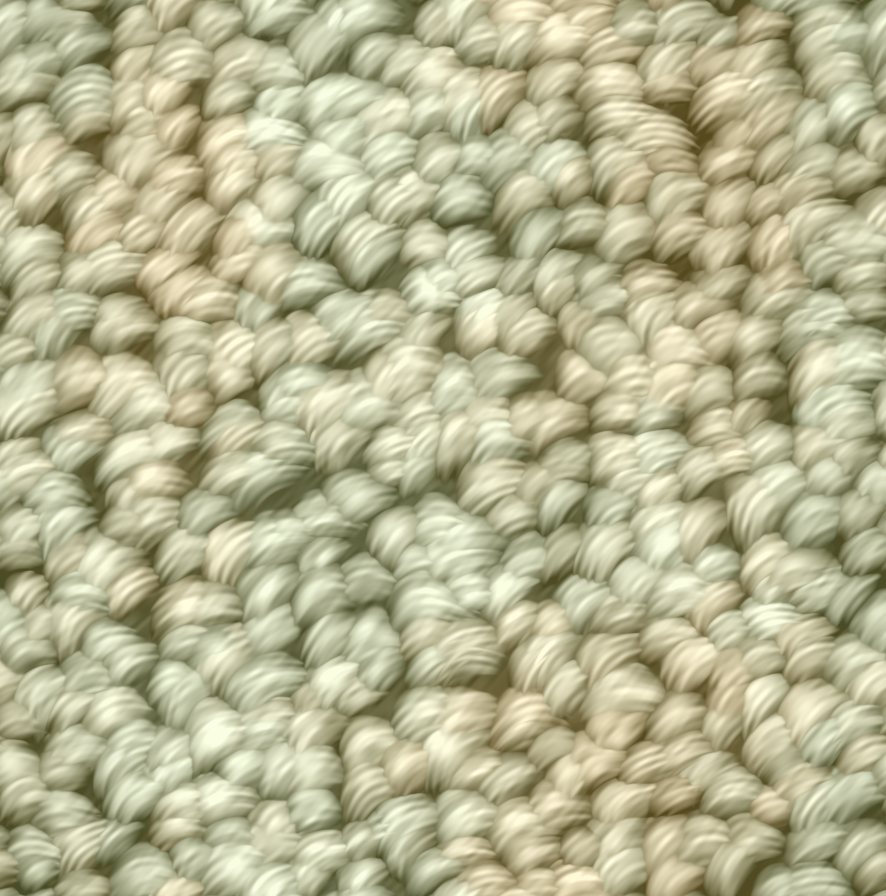
A WebGL 2 fragment shader for this texture:

```glsl
#version 300 es
precision highp float;

uniform vec2 u_resolution;
out vec4 outColor;

const vec3 SHADOW_COLOR = vec3(0.39, 0.37, 0.25);
const vec3 WOOL_COLOR = vec3(0.94, 0.93, 0.84);
const vec3 WARM_TINT = vec3(0.035, 0.0, -0.045);
const vec3 GREEN_TINT = vec3(-0.02, 0.012, -0.01);
const vec2 TUFT_GRID = vec2(18.0, 25.0);
const vec2 TUFT_RADIUS = vec2(0.035, 0.025);
const float TUFT_JITTER = 0.85;
const float TUFT_ANGLE = 0.58;
const float ANGLE_SPREAD = 0.8;
const vec2 FIBRE_FREQ = vec2(38.0, 185.0);
const float FIBRE_CURL = 9.0;
const float FIBRE_CONTRAST = 0.50;
const vec2 STRAND_FREQ = vec2(28.0, 135.0);
const float STRAND_CONTRAST = 0.22;
const float OVERLAP_SHARPNESS = 13.0;
const float UNWRAPPED = 1024.0;

float hash(vec2 p) {
    return fract(sin(dot(p, vec2(127.1, 311.7))) * 43758.5453);
}

vec2 hash2(vec2 p) {
    return vec2(hash(p), hash(p + 57.3));
}

// Value noise that repeats after a whole number of cells
float wrapNoise(vec2 p, vec2 period) {
    vec2 cell = floor(p);
    vec2 f = fract(p);
    f = f * f * (3.0 - 2.0 * f);
    vec2 lo = mod(cell, period);
    vec2 hi = mod(cell + 1.0, period);
    return mix(mix(hash(lo), hash(vec2(hi.x, lo.y)), f.x),
               mix(hash(vec2(lo.x, hi.y)), hash(hi), f.x), f.y);
}

float tiledNoise(vec2 uv, vec2 freq) {
    return wrapNoise(uv * freq, freq);
}

// Overlapping domes of curved fibres: x = brightness, y = warmth
vec2 tufts(vec2 uv) {
    vec2 base = floor(uv * TUFT_GRID);
    float total = exp(-0.5 * OVERLAP_SHARPNESS);
    vec2 sum = vec2(0.0, 0.5) * total;

    for (int j = -2; j <= 2; j++) {
        for (int i = -2; i <= 2; i++) {
            vec2 cell = base + vec2(i, j);
            vec2 id = mod(cell, TUFT_GRID);
            vec2 jitter = (hash2(id + 3.7) - 0.5) * TUFT_JITTER;
            vec2 shape = hash2(id + 19.1);
            vec2 offset = uv - (cell + 0.5 + jitter) / TUFT_GRID;

            float angle = TUFT_ANGLE + (shape.x - 0.5) * ANGLE_SPREAD;
            float c = cos(angle), s = sin(angle);
            vec2 local = vec2(c * offset.x + s * offset.y, c * offset.y - s * offset.x);
            local.y += FIBRE_CURL * local.x * local.x;

            vec2 e = local / (TUFT_RADIUS * mix(0.85, 1.2, shape.y));
            float dist2 = dot(e, e);
            if (dist2 > 3.0) continue;

            float fibre = wrapNoise(local * FIBRE_FREQ + floor(shape * 90.0) + 200.0,
                                    vec2(UNWRAPPED)) - 0.5;
            float dome = 1.0 - dist2;
            float height = dome + 0.45 * fibre + 0.4 * (hash(id + 41.9) - 0.5);
            float weight = exp(OVERLAP_SHARPNESS * height);

            // Lit from above, dark beneath and between the tufts
            float light = 0.36 + 0.55 * dome + 5.5 * offset.y + FIBRE_CONTRAST * fibre;
            light += 0.16 * (shape.y - 0.5);
            sum += weight * vec2(light, hash(id + 73.3));
            total += weight;
        }
    }
    return sum / total;
}

void main() {
    vec2 uv = gl_FragCoord.xy / u_resolution;

    // Gentle bending of the rows
    vec2 bend = vec2(tiledNoise(uv, vec2(9.0)), tiledNoise(uv + 0.37, vec2(11.0))) - 0.5;
    vec2 p = uv + 0.02 * bend;
    vec2 pile = tufts(p);

    // Loose strands over the pile, running up to the right
    vec2 slant = vec2(p.x + p.y, p.y - p.x) + 0.03 * bend.yx;
    float strand = tiledNoise(slant, STRAND_FREQ) - 0.5;

    // Broad clumps falling to the right
    float clump = tiledNoise(vec2(p.x, p.x + p.y), vec2(5.0, 9.0)) - 0.5;
    float patches = tiledNoise(uv, vec2(4.0)) - 0.5;

    float level = pile.x + STRAND_CONTRAST * strand + 0.20 * clump + 0.10 * patches;
    level = clamp(level, -0.15, 1.1);

    float warmth = 0.65 * tiledNoise(uv + 0.61, vec2(5.0)) + 0.35 * pile.y;
    vec3 color = mix(SHADOW_COLOR, WOOL_COLOR, level);
    color += mix(GREEN_TINT, WARM_TINT, smoothstep(0.2, 0.85, warmth));
    outColor = vec4(clamp(color, 0.0, 1.0), 1.0);
}
```
